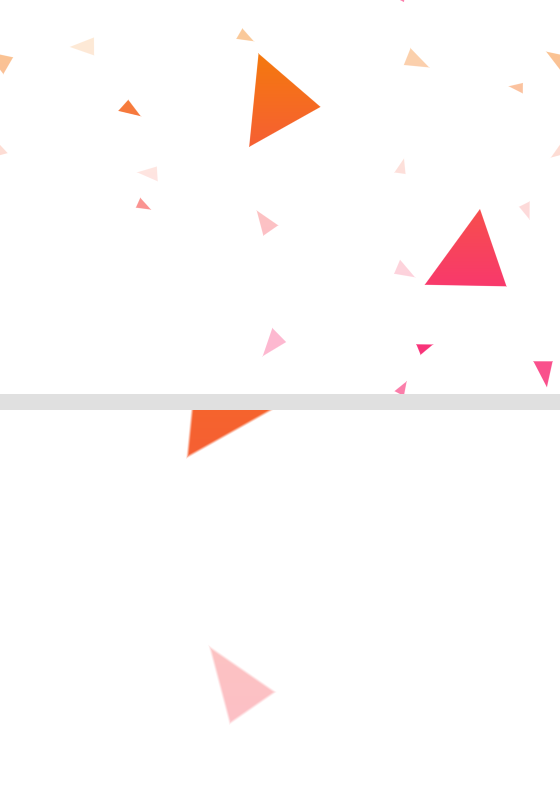
Top, the full canvas; bottom, a detail of the centre.
Reproduce this background procedurally as a Shadertoy shader.

```glsl
// Loose confetti of triangles on white, tinted by a vertical orange-to-pink gradient, tiling in both axes
#define PAPER vec3(1.0)
#define PINK vec3(0.97, 0.25, 0.38)
#define ORANGE vec3(0.96, 0.42, 0.13)
#define CHIP_COUNT 26         // candidates, some are dropped to leave open space
#define CHIP_HEIGHT vec2(0.036, 0.068)
#define CHIP_OPACITY vec2(0.12, 1.0)
#define BIG_HEIGHT 0.170
#define CLEAR_RADIUS 0.15     // space kept free around each big triangle
#define EMPTY_CORNER 0.62     // size of the empty lower left
#define SOFTNESS 0.0016
#define SEED 7u

// Integer hash: three values in 0..1
vec3 hash3(uint index, uint stream) {
    uvec3 v = uvec3(index, stream, SEED) * 1664525u + 1013904223u;
    v.x += v.y * v.z; v.y += v.z * v.x; v.z += v.x * v.y;
    v ^= v >> 16u;
    v.x += v.y * v.z; v.y += v.z * v.x; v.z += v.x * v.y;
    return vec3(v >> 8u) / 16777216.0;
}

// Shortest offset on the repeating canvas
vec2 wrapOffset(vec2 d, vec2 canvas) {
    return d - canvas * round(d / canvas);
}

// Signed distance to a triangle around its centroid, with its apex towards +x
float triangleDistance(vec2 p, float height, float halfBase, float skew) {
    p.y -= skew * p.x;
    vec2 sideNormal = normalize(vec2(halfBase, height));
    float side = dot(vec2(p.x - height * 2.0 / 3.0, abs(p.y)), sideNormal);
    return max(side, -height / 3.0 - p.x);
}

// Tint by height on the canvas
vec3 gradientColor(float y) {
    return mix(PINK, ORANGE, clamp((y - 0.34) / 0.4, -0.35, 1.4));
}

vec2 bigCenter(int i, vec2 canvas) {
    return canvas * (vec2(0.493, 0.74) + float(i) * vec2(0.347, -0.4));
}

// Blend one triangle; the tint follows the unwrapped height, so it is seamless
vec3 paintTriangle(vec3 color, vec2 p, vec2 center, vec2 canvas, float angle,
                   float height, float baseRatio, float skew, float opacity) {
    vec2 d = wrapOffset(p - center, canvas);
    float c = cos(angle), s = sin(angle);
    vec2 local = vec2(c * d.x + s * d.y, c * d.y - s * d.x);
    float dist = triangleDistance(local, height, height * baseRatio, skew);
    float edge = max(SOFTNESS, 0.7 / iResolution.y);
    float cover = 1.0 - smoothstep(-edge, edge, dist);
    return mix(color, gradientColor(center.y + d.y), cover * opacity);
}

void mainImage(out vec4 fragColor, in vec2 fragCoord) {
    vec2 p = fragCoord / iResolution.y;
    vec2 canvas = vec2(iResolution.x / iResolution.y, 1.0);
    vec3 color = PAPER;

    // Small chips, spread evenly with some jitter
    for (int i = 0; i < CHIP_COUNT; i++) {
        vec3 place = hash3(uint(i), 1u);
        vec3 form = hash3(uint(i), 2u);
        vec2 uv = fract(vec2(0.18, 0.9) + float(i) * vec2(0.7549, 0.5698)
                        + 0.08 * (place.xy - 0.5));
        vec2 center = uv * canvas;
        float gap = min(length(wrapOffset(center - bigCenter(0, canvas), canvas)),
                        length(wrapOffset(center - bigCenter(1, canvas), canvas)));
        if (uv.x + uv.y < EMPTY_CORNER || gap < CLEAR_RADIUS) continue;
        float height = mix(CHIP_HEIGHT.x, CHIP_HEIGHT.y, form.x * form.x);
        float opacity = mix(CHIP_OPACITY.x, CHIP_OPACITY.y, form.y);
        color = paintTriangle(color, p, center, canvas, 6.2832 * place.z,
                              height, 0.37, 0.4 * (form.z - 0.5), opacity);
    }

    // Two big triangles on top
    for (int i = 0; i < 2; i++) {
        float angle = -0.1 - 0.53 * float(i);
        color = paintTriangle(color, p, bigCenter(i, canvas), canvas, angle,
                              BIG_HEIGHT, 0.70, 0.0, 1.0);
    }
    fragColor = vec4(color, 1.0);
}
```
